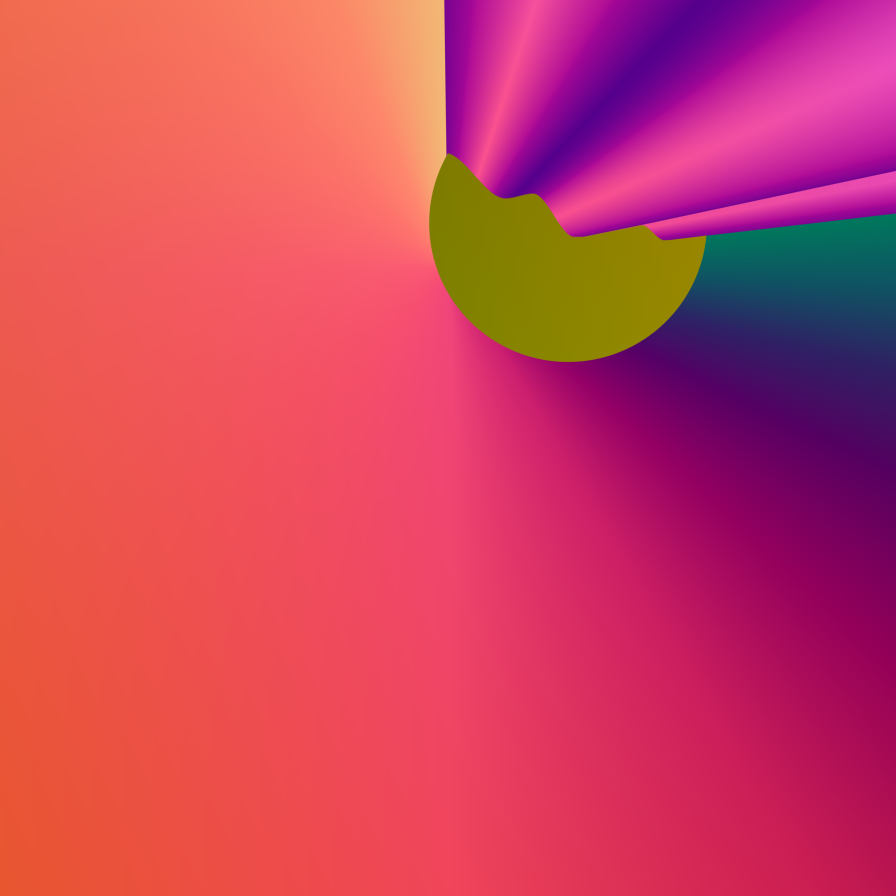
Give the GLSL for this background, as a WebGL 1 fragment shader.

```glsl
precision highp float;
// Draws a warm-to-teal angular sweep, an olive disc with a wavy rim, and a fan of magenta rays.

uniform vec2 u_resolution;

const vec2 APEX = vec2(0.5, 0.703);
const vec2 DISC_CENTER = vec2(0.634, 0.751);
const float DISC_RADIUS = 0.155;
const float FAN_START = 6.7;
const float FAN_FOLD = 12.0;
const float FAN_END = 90.8;

float linearStep(float a, float b, float x) {
  return clamp((x - a) / (b - a), 0.0, 1.0);
}

// Antialiased coverage, positive distance is inside.
float cover(float dist, float pixel) {
  return smoothstep(-0.75 * pixel, 0.75 * pixel, dist);
}

// Signed distance from a line through the origin, positive counterclockwise.
float sideOfRay(vec2 d, float degreesCcw) {
  float a = radians(degreesCcw);
  return dot(d, vec2(-sin(a), cos(a)));
}

// Background: colours swept around the apex, warmer with distance.
vec3 sweepColor(vec2 d, float angle) {
  float a = angle < 48.0 ? angle + 360.0 : angle;
  a -= 4.0 * exp(-5.0 * length(d)) * linearStep(360.0, 330.0, a);
  vec3 c = vec3(0.95, 0.72, 0.46);
  c = mix(c, vec3(1.00, 0.53, 0.44), linearStep(90.0, 112.0, a));
  c = mix(c, vec3(1.00, 0.45, 0.44), linearStep(112.0, 135.0, a));
  c = mix(c, vec3(0.985, 0.355, 0.46), linearStep(135.0, 180.0, a));
  c = mix(c, vec3(0.97, 0.31, 0.46), linearStep(180.0, 225.0, a));
  c = mix(c, vec3(0.94, 0.27, 0.49), linearStep(225.0, 270.0, a));
  c = mix(c, vec3(0.80, 0.12, 0.46), linearStep(270.0, 300.0, a));
  c = mix(c, vec3(0.58, 0.00, 0.43), linearStep(300.0, 318.0, a));
  c = mix(c, vec3(0.33, 0.00, 0.42), linearStep(318.0, 335.0, a));
  c = mix(c, vec3(0.18, 0.13, 0.41), linearStep(335.0, 347.0, a));
  c = mix(c, vec3(0.06, 0.32, 0.39), linearStep(347.0, 357.0, a));
  c = mix(c, vec3(0.00, 0.47, 0.36), linearStep(357.0, 366.7, a));
  float left = max(-d.x, 0.0);
  float below = max(-d.y, 0.0);
  c.r -= 0.11 * left;
  c.g += 0.10 * left * below;
  c.b -= 0.28 * left + 0.20 * below;
  return c;
}

// Brightness of the upper fan: two lit ridges around a dark valley.
float upperLight(float a) {
  float light = mix(0.1, 1.0, sqrt(linearStep(FAN_FOLD, 24.0, a)));
  light = mix(light, 0.0, smoothstep(22.0, 47.5, a));
  light = mix(light, 1.0, linearStep(46.5, 71.6, a));
  return mix(light, 0.2, linearStep(71.6, FAN_END, a));
}

// Purple to magenta to pink, cooler far from the apex.
vec3 fanColor(float light, float radius) {
  vec3 dark = vec3(0.33, 0.0, 0.55);
  vec3 middle = vec3(0.67, 0.03, 0.59);
  vec3 nearPink = vec3(0.98, 0.32, 0.56);
  vec3 farPink = vec3(0.93, 0.31, 0.73);
  vec3 pink = mix(nearPink, farPink, linearStep(0.2, 0.55, radius));
  return mix(mix(dark, middle, linearStep(0.0, 0.5, light)), pink,
             linearStep(0.45, 1.0, light));
}

// Height of the wavy rim where the fan leaves the disc.
float rimHeight(float x) {
  float y = 0.8294;
  y -= 0.0508 * smoothstep(0.496, 0.564, x);
  y += 0.0053 * smoothstep(0.564, 0.595, x);
  y -= 0.0482 * smoothstep(0.595, 0.641, x);
  y += 0.0130 * linearStep(0.651, 0.716, x);
  y -= 0.0169 * smoothstep(0.716, 0.742, x);
  return y + 0.0052 * linearStep(0.750, 0.789, x);
}

vec3 discColor(vec2 p) {
  vec2 local = (p - DISC_CENTER) / DISC_RADIUS;
  return vec3(0.545 + 0.055 * local.x, 0.505 + 0.015 * local.x - 0.02 * local.y, 0.0);
}

void main() {
  float side = min(u_resolution.x, u_resolution.y);
  vec2 p = (gl_FragCoord.xy - 0.5 * u_resolution) / side + 0.5;
  float pixel = 1.0 / side;
  vec2 d = p - APEX;
  float angle = degrees(atan(d.y, d.x));
  angle = angle < -90.0 ? angle + 360.0 : angle;

  // Sweep and disc
  vec3 color = sweepColor(d, angle);
  vec3 olive = discColor(p);
  float disc = cover(DISC_RADIUS - length(p - DISC_CENTER), pixel);
  color = mix(color, olive, disc);

  // Fan with its folded lower band
  float radius = length(d);
  vec3 lower = fanColor(mix(0.25, 0.95, linearStep(FAN_START, 10.8, angle)), radius);
  vec3 upper = fanColor(upperLight(angle), radius);
  vec3 fan = mix(lower, upper, cover(sideOfRay(d, FAN_FOLD), pixel));
  float wedge = cover(sideOfRay(d, FAN_START), pixel) * cover(-sideOfRay(d, FAN_END), pixel);
  float aboveRim = cover((p.y - rimHeight(p.x)) * 0.75, pixel);
  float visible = wedge * max(aboveRim, 1.0 - disc);
  color = mix(color, fan, visible);

  gl_FragColor = vec4(color, 1.0);
}
```
